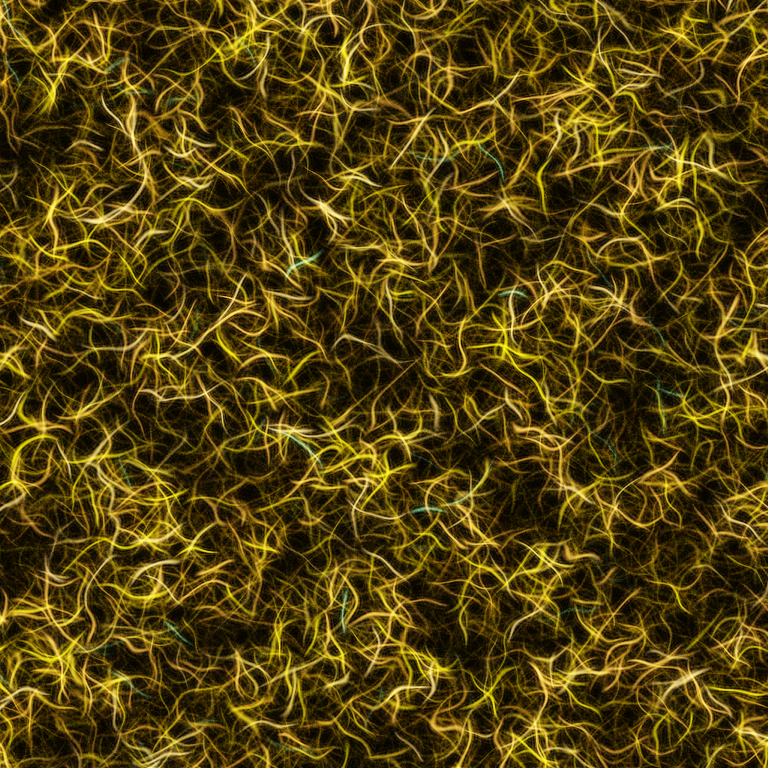
Give the GLSL for this texture, as a Shadertoy shader.

```glsl
// A dense tangle of thin curling golden fibres glowing over a black ground.

const int   LAYERS       = 24;
const vec2  CELL         = vec2(0.100, 0.045);  // room of one fibre, in canvas heights
const float FIBRE_WIDTH  = 0.0016;
const float FRAY_WIDTH   = 0.0075;  // reach of the loose hairs around a fibre
const float FRAY_PERIOD  = 0.0042;
const float FRAY_LIGHT   = 0.17;
const float FAINT_LIGHT  = 0.10;    // light of the weakest fibres
const float BRIGHT_LIGHT = 1.75;    // extra light of the rare strongest ones
const float RARITY       = 5.5;
const float BEND         = 0.30;    // bow of a fibre, in cell heights
const float WAVE         = 0.08;
const float GRAIN        = 1.1;
const float GRAIN_CELLS  = 512.0;
const float TEAL_SHARE   = 0.012;
const float EXPOSURE     = 1.1;
const float TURN         = 6.2832;

const vec3 ORANGE = vec3(1.00, 0.61, 0.13);
const vec3 YELLOW = vec3(0.96, 0.82, 0.01);
const vec3 CREAM  = vec3(1.00, 0.76, 0.26);
const vec3 TEAL   = vec3(0.32, 0.66, 0.40);
const vec3 GROUND = vec3(0.022, 0.016, 0.001);

vec4 hash4(vec3 p) {
    vec4 q = fract(p.xyzx * vec4(0.1031, 0.1030, 0.0973, 0.1099));
    q += dot(q, q.wzxy + 33.33);
    return fract((q.xxyz + q.yzzw) * q.zywx);
}

// Layered sines that curl the fibres of one layer.
vec2 curl(vec2 p, float phase) {
    vec2 broad = sin(p.yx * vec2(37.0, 41.0) + p * 17.0 + phase * vec2(2.3, 3.7));
    vec2 fine = sin(p.yx * vec2(127.0, 113.0) - p * 61.0 + phase * vec2(5.1, 1.9));
    return 0.0095 * broad + 0.0022 * fine;
}

// Uneven thickness of the tangle: open dark gaps and crowded spots.
float density(vec2 p) {
    float s = sin(p.x * 19.0 + 2.0 * sin(p.y * 13.0 + 1.0));
    s += sin(p.y * 23.0 + 2.0 * sin(p.x * 15.0 + 4.0));
    s += 0.8 * sin(dot(p, vec2(31.0, -37.0)) + 2.0);
    return mix(0.45, 1.2, smoothstep(-1.9, 0.9, s));
}

vec3 fibreTint(float pick, float strength) {
    vec3 tint = mix(ORANGE, YELLOW, smoothstep(0.25, 0.70, pick));
    tint = mix(tint, CREAM, smoothstep(0.72, 0.80, pick));
    tint.b *= min(strength, 1.3);
    return pick < TEAL_SHARE ? TEAL : tint;
}

// Light of the one fibre in the staggered cell around p.
vec3 fibre(vec2 p, vec2 size, float layer, float pixel) {
    vec2 g = p / size;
    float row = floor(g.y);
    g.x += hash4(vec3(row, layer, 3.0)).x;
    vec2 cell = vec2(floor(g.x), row);
    vec4 look = hash4(vec3(cell + 71.0, layer + 29.0));
    vec2 q = fract(g) - 0.5;

    // Bowed, gently waving centre line
    float u = 2.0 * q.x;
    float bend = BEND * (2.0 * look.x - 1.0);
    float wave = 4.0 * u + TURN * look.y;
    float shift = 0.2 * (fract(look.y * 9.0) - 0.5);
    float line = bend * (u * u - 0.35) + WAVE * sin(wave) + shift;
    float slope = (2.0 * bend * u + 4.0 * WAVE * cos(wave)) * 2.0 * size.y / size.x;
    float d = (q.y - line) * size.y / sqrt(1.0 + slope * slope);

    // Sharp core with loose parallel hairs beside it
    float reach = mix(0.65, 1.0, fract(look.x * 11.0));
    float taper = 1.0 - smoothstep(0.40, 1.0, abs(u) / reach);
    taper *= 1.0 - smoothstep(0.42, 0.5, abs(q.y));
    float width = max(FIBRE_WIDTH * mix(0.75, 1.2, look.z), 0.6 * pixel);
    float core = exp(-d * d / (width * width));
    float hairs = 0.5 + 0.5 * cos(TURN * d / FRAY_PERIOD + 3.0 * sin(wave));
    float fray = FRAY_LIGHT * hairs * exp(-d * d / (FRAY_WIDTH * FRAY_WIDTH));
    float strength = FAINT_LIGHT + BRIGHT_LIGHT * pow(look.w, RARITY);
    float pick = fract(look.z * 7.0 + look.x * 5.0);
    return strength * taper * (core + fray) * fibreTint(pick, strength);
}

void mainImage(out vec4 fragColor, in vec2 fragCoord) {
    float pixel = 1.0 / iResolution.y;
    vec2 uv = fragCoord * pixel;
    vec3 light = vec3(0.0);

    // Stack layers of fibres, each turned to its own direction
    for (int i = 0; i < LAYERS; i++) {
        float layer = float(i);
        float angle = 2.4 * layer;
        vec2 along = vec2(cos(angle), sin(angle));
        vec2 p = uv + curl(uv, layer);
        p = vec2(dot(p, along), dot(p, vec2(-along.y, along.x)));
        vec2 size = CELL * mix(0.75, 1.35, fract(layer * 0.618));
        light += fibre(p + 3.0 + 0.37 * layer, size, layer, pixel);
    }
    light = GROUND + light * density(uv);

    // Speckle the dim parts, then compress the light
    float speck = hash4(vec3(floor(uv * GRAIN_CELLS), 7.0)).x - 0.5;
    light *= 1.0 + GRAIN * speck * exp(-2.0 * light.r);
    fragColor = vec4(1.0 - exp(-EXPOSURE * light), 1.0);
}
```
